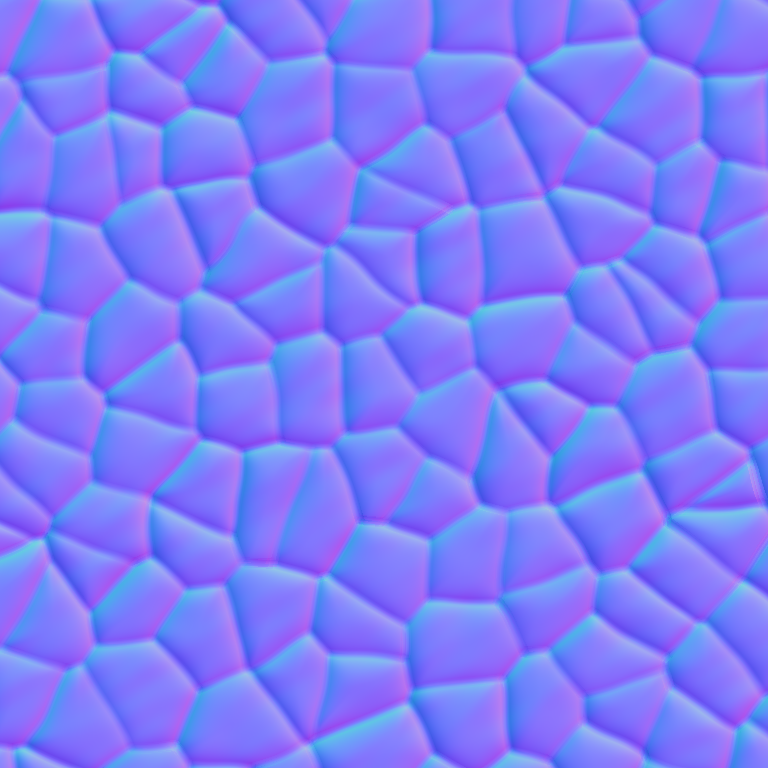
A WebGL 2 fragment shader for this texture map:

```glsl
#version 300 es
precision highp float;

// Tangent-space normal map of irregular cobbled stone. Voronoi cells form
// rounded plateaus between grooves, diagonal gradient noise adds faint streaks,
// and the slope of that height field is encoded as colour.

uniform vec2 u_resolution;
out vec4 outColor;

const float CELLS = 10.2;           // stones per canvas side
const float JITTER = 0.9;           // irregularity of stone centres
const float GROOVE_WIDTH = 0.0135;  // fall-off of the bevel, canvas units
const float GROOVE_DEPTH = 0.0150;
const float MIN_EDGE = 0.5;         // relative depth of the faintest groove
const float CORNER = 2.0;           // higher gives crisper stone corners
const float WARP = 0.010;           // bending of the stone outlines
const float WARP_FREQ = 12.0;
const float STREAK_HEIGHT = 0.0034;
const vec2 STREAK_FREQ = vec2(11.0, 25.0);
const vec2 STREAK_DIR = vec2(0.82, 0.57);
const float BLUR = 0.0068;          // radius of the ring of slope samples
const int RING = 8;                 // samples on that ring
const vec2 STRONG_SIDE = vec2(-0.8, 0.6);
const float WEAK_SLOPE = 0.62;      // bevel strength away from STRONG_SIDE
const vec2 TILT = vec2(0.015, -0.045);
const float BLUE_GAIN = 0.992;
const float TAU = 6.28319;

vec2 hash2(vec2 p) {
    vec3 q = fract(p.xyx * vec3(0.1031, 0.1030, 0.0973));
    q += dot(q, q.yzx + 33.33);
    return fract((q.xx + q.yz) * q.zy);
}

float corner(vec2 cell, vec2 offset, vec2 f) {
    vec2 gradient = hash2(cell + offset + 71.0) * 2.0 - 1.0;
    return dot(gradient, f - offset);
}

float gradientNoise(vec2 p) {
    vec2 cell = floor(p);
    vec2 f = p - cell;
    vec2 u = f * f * f * (f * (f * 6.0 - 15.0) + 10.0);
    float low = mix(corner(cell, vec2(0, 0), f), corner(cell, vec2(1, 0), f), u.x);
    float high = mix(corner(cell, vec2(0, 1), f), corner(cell, vec2(1, 1), f), u.x);
    return mix(low, high, u.y);
}

vec2 stoneCentre(vec2 cell) {
    return cell + 0.5 + JITTER * (hash2(cell + 13.0) - 0.5);
}

// Height of the stones: zero on top, negative in the grooves.
float stoneHeight(vec2 p) {
    vec2 q = p * CELLS;
    vec2 base = floor(q);
    vec2 homeCell = base;
    vec2 toHome = vec2(9.0);

    // Find the stone that owns this point.
    for (int y = -1; y <= 1; y++) {
        for (int x = -1; x <= 1; x++) {
            vec2 cell = base + vec2(x, y);
            vec2 toCentre = stoneCentre(cell) - q;
            if (dot(toCentre, toCentre) < dot(toHome, toHome)) {
                toHome = toCentre;
                homeCell = cell;
            }
        }
    }

    // Blend the bevels of all borders with its neighbours.
    float groove = 0.0;
    for (int y = -2; y <= 2; y++) {
        for (int x = -2; x <= 2; x++) {
            if (x == 0 && y == 0) continue;
            vec2 cell = homeCell + vec2(x, y);
            vec2 toCentre = stoneCentre(cell) - q;
            vec2 across = normalize(toCentre - toHome);
            float border = dot(0.5 * (toHome + toCentre), across) / CELLS;
            float depth = mix(MIN_EDGE, 1.0, hash2(cell + homeCell + 0.5).x);
            groove += pow(depth * exp(-border / GROOVE_WIDTH), CORNER);
        }
    }
    return -GROOVE_DEPTH * pow(groove, 1.0 / CORNER);
}

float streakHeight(vec2 p) {
    vec2 along = vec2(dot(p, STREAK_DIR), dot(p, vec2(-STREAK_DIR.y, STREAK_DIR.x)));
    return STREAK_HEIGHT * gradientNoise(along * STREAK_FREQ + 40.0);
}

void main() {
    vec2 p = gl_FragCoord.xy / u_resolution.y + 3.0;
    vec2 bend = vec2(gradientNoise(p * WARP_FREQ), gradientNoise(p * WARP_FREQ + 57.0));
    vec2 warped = p + WARP * bend;

    // Slopes from a ring of samples, which also softens the creases.
    vec2 bevel = vec2(0.0);
    vec2 streak = vec2(0.0);
    for (int i = 0; i < RING; i++) {
        float angle = TAU * float(i) / float(RING);
        vec2 dir = vec2(cos(angle), sin(angle));
        bevel -= dir * stoneHeight(warped + BLUR * dir);
        streak -= dir * streakHeight(p + BLUR * dir);
    }
    float ringScale = 2.0 / (float(RING) * BLUR);
    bevel *= ringScale;
    streak *= ringScale;

    // Bevels facing the strong side are steeper.
    float facing = dot(bevel, STRONG_SIDE) / (length(bevel) + 0.001);
    bevel *= mix(WEAK_SLOPE, 1.0, smoothstep(-0.4, 0.7, facing));

    vec3 normal = normalize(vec3(bevel + streak + TILT, 1.0));
    outColor = vec4((normal * 0.5 + 0.5) * vec3(1.0, 1.0, BLUE_GAIN), 1.0);
}
```
